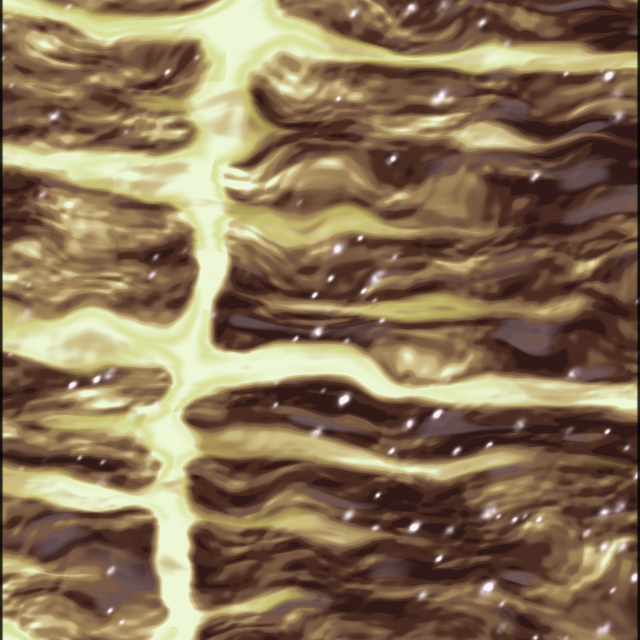
Reproduce this texture procedurally as a WebGL 2 fragment shader.

```glsl
#version 300 es
precision highp float;
// Moist brown flesh split by a pale upright spine and ragged sideways veins.
// Warped rows with rounded ends form the lobes; bent fibres and lit wrinkles
// vary a tone ramp, and clustered glints make the surface wet.
uniform vec2 u_resolution;
out vec4 fragColor;

const float ROW = 0.125;          // height of one lobe
const float CORNER = 0.05;        // rounding of lobe ends
const float SPINE_HALF = 0.022;   // half width of the spine
const float STRONG_HALF = 0.022;  // half width of a main vein
const float GLINT_GRID = 26.0;    // glint cells across the canvas
const float WRINKLE = 0.62;       // strength of lit relief
const vec3 DEEP = vec3(0.18, 0.09, 0.08);
const vec3 DARK = vec3(0.29, 0.17, 0.13);
const vec3 BROWN = vec3(0.47, 0.35, 0.26);
const vec3 TAN = vec3(0.62, 0.51, 0.34);
const vec3 SAND = vec3(0.80, 0.73, 0.52);
const vec3 CREAM = vec3(0.93, 0.97, 0.84);
const vec3 LIME = vec3(0.78, 0.78, 0.36);
const vec3 SHEEN = vec3(0.58, 0.50, 0.53);

float hash(vec2 p) {
  uvec2 q = uvec2(ivec2(p) + 4096) * uvec2(1597u, 7919u);
  uint n = (q.x ^ q.y) * 747797u;
  n = (n ^ (n >> 15)) * 277803u;
  return float((n ^ (n >> 13)) & 65535u) / 65535.0;
}

float noise(vec2 p) {
  vec2 i = floor(p), f = fract(p);
  f = f * f * (3.0 - 2.0 * f);
  return mix(mix(hash(i), hash(i + vec2(1, 0)), f.x),
             mix(hash(i + vec2(0, 1)), hash(i + vec2(1, 1)), f.x), f.y);
}

float fbm(vec2 p) {
  float sum = 0.0, amp = 0.53;
  for (int i = 0; i < 4; i++, amp *= 0.52) {
    sum += amp * noise(p);
    p = mat2(1.8, 0.35, -0.35, 1.8) * p + vec2(17.3, 9.1);
  }
  return sum;
}

// Bumpy relief: short folds lying mostly along the lobes.
float relief(vec2 p) {
  float fold = abs(2.0 * noise(p * vec2(13, 32) + 90.0) - 1.0);
  return 0.6 * fold + 0.7 * noise(p * vec2(30, 48)) + 0.4 * noise(p * vec2(62, 84));
}

vec3 ramp(float t) {
  vec3 c = mix(DEEP, DARK, smoothstep(0.0, 0.16, t));
  c = mix(c, BROWN, smoothstep(0.2, 0.42, t));
  c = mix(c, TAN, smoothstep(0.42, 0.6, t));
  c = mix(c, SAND, smoothstep(0.6, 0.76, t));
  return mix(c, CREAM, smoothstep(0.75, 0.92, t));
}

// Sum of small slanted bright spots, gathered in clusters.
float glints(vec2 p) {
  float sum = 0.0;
  vec2 cell = floor(p * GLINT_GRID);
  for (int k = 0; k < 9; k++) {
    vec2 id = cell + vec2(k % 3 - 1, k / 3 - 1);
    vec2 jitter = vec2(hash(id + 31.0), hash(id + 67.0));
    vec2 d = p - (id + jitter) / GLINT_GRID;
    d = vec2(d.x + d.y, 1.7 * (d.y - d.x)) * 0.71;
    float size = mix(0.005, 0.013, pow(hash(id + 101.0), 2.0));
    float cluster = smoothstep(0.4, 0.7, noise(id * 0.27 + 5.0));
    float present = step(hash(id + 149.0), 0.07 + 0.36 * cluster);
    sum += present * exp(-dot(d, d) / (size * size)) * (0.5 + 0.9 * jitter.x);
  }
  return min(sum * (0.4 + 1.2 * noise(p * 120.0)), 1.0);
}

void main() {
  vec2 uv = gl_FragCoord.xy / u_resolution;
  vec2 p = uv + 0.06 * (vec2(noise(uv * 7.0), noise(uv * vec2(4.5, 5.0) + 40.0)) - 0.5);
  p += 0.026 * (vec2(noise(uv * 17.0 + 7.0), noise(uv * vec2(13, 17) + 80.0)) - 0.5);

  // Bent fibres, broad blotches and relief lit from the upper left.
  vec2 bent = p + vec2(0.0, 0.05 * noise(uv * 8.0 + 21.0));
  float fibre = fbm(bent * vec2(7.5, 27.0));
  float blotch = fbm(p * vec2(4.5, 9.0) + 60.0);
  float light = relief(bent) - relief(bent + vec2(-0.004, 0.007));

  // Distance from the spine and position among the rows on this side.
  float offset = p.x - (0.25 + 0.125 * p.y + 0.012 * sin(11.0 * p.y));
  float along = abs(offset), right = step(0.0, offset);
  float rowPos = (p.y + along * mix(-0.1, 0.06, right) - mix(0.085, 0.055, right)) / ROW;
  float row = floor(rowPos), rowDepth = 1.0, strength = 0.0;
  for (int k = 0; k <= 1; k++) {
    float edge = row + float(k);
    float strong = 1.0 - step(0.5, mod(edge + 1.0, mix(2.0, 4.0, right)));
    float patchy = smoothstep(0.1, 0.9, noise(vec2(p.x * 8.0, edge * 7.0 + 3.0 * right)));
    float weakHalf = 0.028 * patchy - 0.016;
    float halfWidth = mix(weakHalf, STRONG_HALF * (0.5 + patchy) * exp(-0.5 * along), strong);
    float gap = abs(rowPos - edge) * ROW - halfWidth;
    if (gap < rowDepth) {
      rowDepth = gap;
      strength = mix(0.36 + 0.44 * patchy, 0.96 - 0.18 * along, strong);
    }
  }
  float spineDepth = along - SPINE_HALF;
  vec2 q = CORNER - vec2(rowDepth, spineDepth);
  float depth = CORNER - length(max(q, 0.0)) - min(max(q.x, q.y), 0.0);
  depth += 0.045 * (fibre - 0.5) + 0.005 * light;

  // Flesh is darker on the right; a patchy tan halo follows the veins.
  float flesh = mix(0.47, 0.29, smoothstep(-0.02, 0.05, offset)) + 0.12 * (hash(vec2(row, 23.0 + right)) - 0.5);
  flesh += 0.95 * (fibre - 0.5) + 0.85 * (blotch - 0.5) + WRINKLE * light;
  float patches = noise(uv * vec2(8, 11) + 50.0);
  flesh -= 0.1 * smoothstep(0.005, 0.016, depth) * (1.0 - smoothstep(0.02, 0.035, depth));
  flesh += 0.36 * smoothstep(0.45, 0.8, patches) * exp(-max(depth, 0.0) / 0.02);
  float nearSpine = 1.0 - smoothstep(0.0, 0.035, spineDepth);
  float vein = mix(strength, 0.97, nearSpine) + 0.6 * (fibre - 0.5) + 0.3 * WRINKLE * light;
  float inside = smoothstep(-0.008, mix(0.002, 0.024, patches), depth);
  vec3 colour = ramp(clamp(mix(vein, max(flesh, 0.03), inside), 0.0, 1.0));

  // Yellow-green margins, thin violet sheen and wet glints.
  float margin = exp(-pow((depth + 0.006) / 0.01, 2.0));
  colour = mix(colour, LIME, 0.5 * margin * smoothstep(0.4, 0.7, blotch + 0.4 * (strength - 0.6)));
  float sheen = smoothstep(0.72, 0.9, noise(bent * vec2(10, 38) + 130.0));
  colour = mix(colour, SHEEN, 0.5 * sheen * inside * (1.0 - smoothstep(0.2, 0.45, flesh)));
  colour = mix(colour, vec3(0.98, 0.94, 0.97), glints(uv) * inside);
  colour *= mix(0.2, 1.0, smoothstep(0.002, 0.006, min(uv.x, 1.0 - uv.x)));  // dark side edges
  fragColor = vec4(colour, 1.0);
}
```
